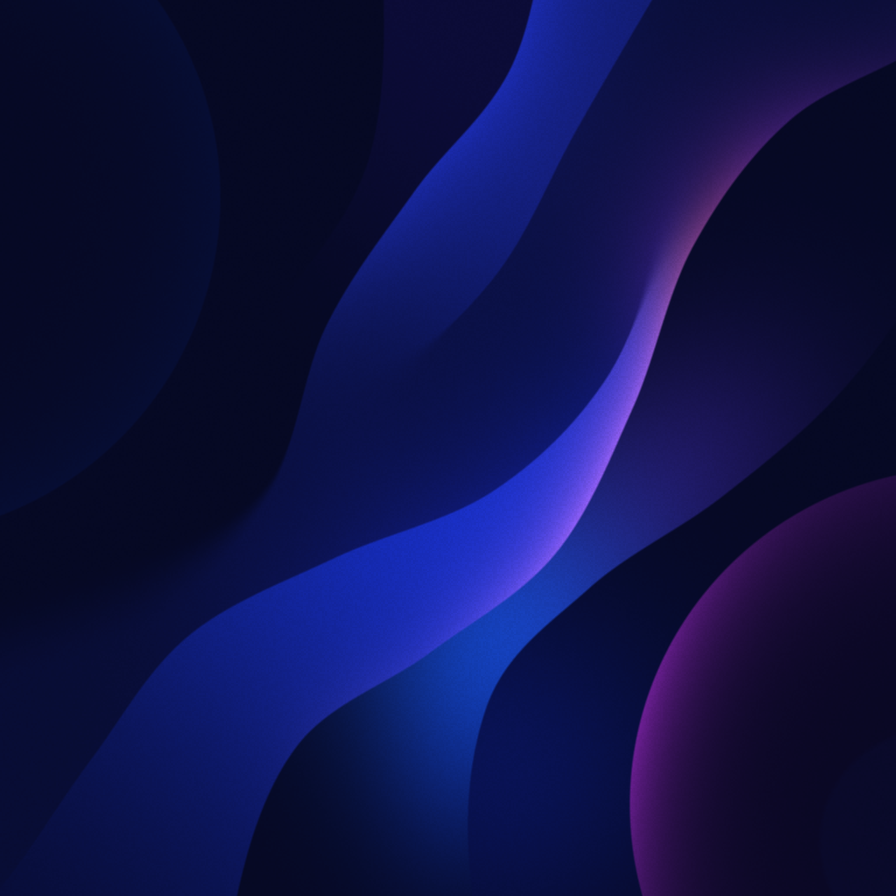
Reproduce this background procedurally as a WebGL 2 fragment shader.

```glsl
#version 300 es
precision highp float;

#define EDGE_SOFT 0.0016
#define RIM_WIDTH 0.034
#define FIELD_GLOW_WIDTH 0.10
#define BAND_GLOW_WIDTH 0.065
#define MAGENTA_WIDTH 0.052
#define ORB_RIM_WIDTH 0.047
#define GRAIN_CELLS 512.0
#define GRAIN_AMOUNT 0.06

uniform vec2 u_resolution;
out vec4 fragColor;

const vec3 ABYSS = vec3(0.022, 0.034, 0.140);
const vec3 DUSK = vec3(0.045, 0.045, 0.215);
const vec3 FIELD = vec3(0.032, 0.050, 0.205);
const vec3 COBALT = vec3(0.085, 0.180, 0.770);
const vec3 AZURE = vec3(0.040, 0.200, 0.520);
const vec3 INDIGO = vec3(0.180, 0.110, 0.180);
const vec3 VIOLET = vec3(0.480, 0.190, 0.190);
const vec3 MAGENTA = vec3(0.240, 0.070, 0.250);
const vec3 ORB_RIM = vec3(0.390, 0.090, 0.440);

float hash(vec2 cell) {
    vec3 q = fract(vec3(cell.xyx) * 0.1031);
    q += dot(q, q.yzx + 33.33);
    return fract((q.x + q.y) * q.z);
}

float edge(float dist, float soft) {
    return smoothstep(-soft, soft, dist);
}

// Gaussian falloff with separate radii
float glow(vec2 p, vec2 center, vec2 radii) {
    vec2 q = (p - center) / radii;
    return exp(-dot(q, q));
}

// Signed distance to a smooth curve along the rising diagonal, positive at the lower right.
// diag.x runs along the diagonal, diag.y across it; offsets are evenly spaced.
float curveSide(vec2 diag, float offsets[9]) {
    float t = clamp(diag.x, 0.0, 1.0) * 8.0;
    int i = min(int(t), 7);
    float f = t - float(i);
    float a = offsets[max(i - 1, 0)], b = offsets[i];
    float c = offsets[i + 1], e = offsets[min(i + 2, 8)];
    float k1 = 0.5 * (c - a);
    float k2 = a - 2.5 * b + 2.0 * c - 0.5 * e;
    float k3 = 0.5 * (e - a) + 1.5 * (b - c);
    float offset = b + f * (k1 + f * (k2 + f * k3));
    float slope = 8.0 * (k1 + f * (2.0 * k2 + 3.0 * f * k3));
    return (diag.y - offset) * sqrt(2.0 / (1.0 + slope * slope));
}

void main() {
    vec2 p = gl_FragCoord.xy / u_resolution;
    vec2 diag = 0.5 * vec2(p.x + p.y, p.x - p.y);
    float s = diag.x;

    // Flowing boundaries, from upper left to lower right
    float dusk = curveSide(diag, float[9](-.17, -.17, -.17, -.169, -.176, -.21, -.326, -.5, -.7));
    float band = curveSide(diag, float[9](-.215, -.151, -.092, -.077, -.136, -.162, -.178, -.254, -.326));
    float bandEnd = curveSide(diag, float[9](-.13, -.13, -.12, -.095, -.072, -.07, -.106, -.139, -.17));
    float crest = curveSide(diag, float[9](-.004, -.025, -.04, -.002, .049, .05, .0, -.047, -.072));
    float rim = curveSide(diag, float[9](.247, .137, .082, .104, .119, .081, .024, .008, .042));
    float shore = curveSide(diag, float[9](.65, .52, .282, .167, .157, .18, .188, .168, .13));

    // Dark left side with a faint disc
    vec3 color = ABYSS;
    float disc = 0.380 - length(p - vec2(-0.134, 0.780));
    color += edge(disc, EDGE_SOFT) * exp(-max(disc, 0.0) / 0.08) * vec3(0.002, 0.018, 0.060);
    color = mix(color, DUSK, edge(dusk, EDGE_SOFT) * smoothstep(0.46, 0.74, s));

    // Navy field with the upper blue band
    float bandMask = edge(-bandEnd, mix(0.04, EDGE_SOFT, smoothstep(0.46, 0.58, s)));
    vec3 field = FIELD + vec3(0.028, 0.050, 0.200) * bandMask * smoothstep(0.44, 0.72, s);
    field += vec3(0.040, 0.065, 0.270) * exp(-max(band, 0.0) / BAND_GLOW_WIDTH) * smoothstep(0.38, 0.66, s);
    field += vec3(0.025, 0.045, 0.240) * exp(min(crest, 0.0) / FIELD_GLOW_WIDTH)
        * glow(vec2(s), vec2(0.52), vec2(0.28));
    field += MAGENTA * exp(min(rim, 0.0) / MAGENTA_WIDTH)
        * smoothstep(0.58, 0.76, s) * (1.0 - 0.75 * smoothstep(0.78, 1.0, s));
    float bandSoft = mix(0.05, EDGE_SOFT, smoothstep(0.2, 0.42, s));
    color = mix(color, field, edge(band, bandSoft));

    // Main wave with its violet rim
    float waveLight = glow(vec2(s, 0.0), vec2(0.52, 0.0), vec2(0.33, 1.0)) * (1.0 - smoothstep(0.64, 0.84, s));
    vec3 wave = mix(vec3(0.026, 0.040, 0.170), COBALT, waveLight);
    wave += mix(INDIGO, VIOLET, smoothstep(0.36, 0.54, s))
        * exp(min(rim, 0.0) / RIM_WIDTH) * smoothstep(0.16, 0.56, s);
    float waveSoft = mix(EDGE_SOFT, 0.04, smoothstep(0.66, 0.84, s));
    color = mix(color, wave, edge(crest, waveSoft) * (1.0 - smoothstep(0.68, 0.88, s)));

    // Valley below the wave, lit blue and violet
    vec3 valley = ABYSS + AZURE * glow(diag, vec2(0.43, 0.138), vec2(0.12, 0.12));
    valley += vec3(0.095, 0.050, 0.215) * glow(diag, vec2(0.604, 0.145), vec2(0.14, 0.10));
    valley += vec3(0.010, 0.038, 0.150) * glow(p, vec2(0.515, 0.125), vec2(0.10, 0.14));
    color = mix(color, valley, edge(rim, EDGE_SOFT));

    // Lower right slope
    vec3 slopeColor = ABYSS + vec3(0.012, 0.038, 0.190) * glow(p, vec2(0.56, 0.15), vec2(0.20));
    color = mix(color, slopeColor, edge(shore, EDGE_SOFT));

    // Orb with a magenta rim and a faint inner disc
    float orb = 0.376 - length(p - vec2(1.079, 0.102));
    float orbLight = glow(vec2(p.y, 0.0), vec2(0.19, 0.0), vec2(0.24, 1.0));
    vec3 orbColor = vec3(0.036, 0.030, 0.140) + ORB_RIM * orbLight * exp(-max(orb, 0.0) / ORB_RIM_WIDTH);
    float inner = 0.125 - length(p - vec2(1.04, 0.06));
    orbColor += vec3(0.0, 0.008, 0.022) * edge(inner, 0.004);
    color = mix(color, orbColor, edge(orb, EDGE_SOFT));

    // Fine grain
    color *= 1.0 + GRAIN_AMOUNT * (hash(floor(p * GRAIN_CELLS)) - 0.5);
    fragColor = vec4(color, 1.0);
}
```
